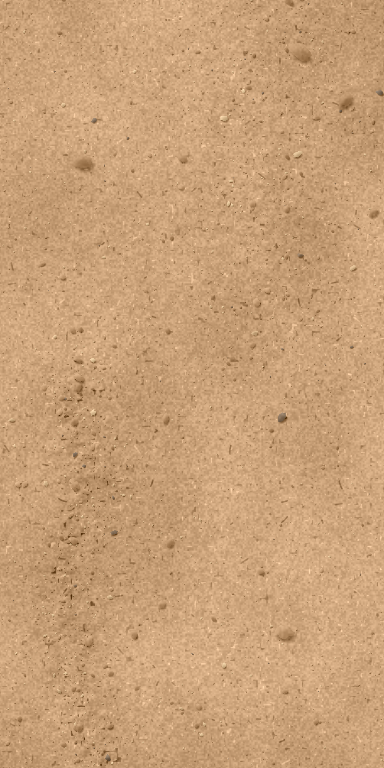
This texture is drawn by a WebGL 1 fragment shader. Its source:

```glsl
precision highp float;
// Dry sandy ground with pebbles, crumbled tracks, pale flecks and twigs, lit from the upper left.
uniform vec2 u_resolution;

#define SAND vec3(0.796, 0.637, 0.477)
#define SHADE_TINT vec3(1.04, 1.0, 0.97)
#define LIGHT vec2(-0.5, 0.86)
#define GRAIN 0.17
#define MOTTLE 0.15
#define CLOD_RELIEF 0.42
#define FINEST_CELLS 68.0
#define LAYER_RATIO 1.75
#define PEBBLE_CHANCE 0.16
#define PEBBLE_SIZE 0.21
#define TWIG_CHANCE 0.16

vec4 hash4(vec2 p) {
  vec4 q = fract(p.xyxy * vec4(0.1031, 0.1030, 0.0973, 0.1099));
  q += dot(q, q.wzxy + 33.33);
  return fract((q.xxyz + q.yzzw) * q.zywx);
}

float noise(vec2 p) {
  vec2 i = floor(p), f = fract(p);
  f = f * f * (3.0 - 2.0 * f);
  float low = mix(hash4(i).x, hash4(i + vec2(1.0, 0.0)).x, f.x);
  float high = mix(hash4(i + vec2(0.0, 1.0)).x, hash4(i + 1.0).x, f.x);
  return mix(low, high, f.y);
}

float fbm(vec2 p) {
  float sum = 0.0, weight = 0.5;
  for (int i = 0; i < 4; i++) {
    sum += weight * noise(p);
    p = mat2(1.6, 1.2, -1.2, 1.6) * p + 17.3;
    weight *= 0.5;
  }
  return sum;
}

vec2 rotate(vec2 p, float angle) {
  float c = cos(angle), s = sin(angle);
  return vec2(c * p.x - s * p.y, s * p.x + c * p.y);
}

// Crumbly track at the lower left (x) and a looser one at the upper right (y)
vec2 tracks(vec2 p) {
  float wobble = 0.08 * (noise(vec2(p.y * 4.0, 3.0)) - 0.5);
  float left = (p.x - 0.22 - wobble) / 0.075;
  float right = (p.x - 0.68 - wobble) / 0.15;
  return vec2(exp(-left * left) * (1.0 - smoothstep(0.9, 1.2, p.y)),
              exp(-right * right) * smoothstep(0.8, 1.35, p.y));
}

// One jittered pebble per chosen cell, with a soft shadow
void addPebbles(inout vec3 color, vec2 p, float cells, float seed) {
  vec2 id = floor(p * cells);
  vec4 place = hash4(id + seed), form = hash4(id + seed + 57.0);
  vec2 track = tracks((id + 0.5) / cells);
  float density = 0.5 + 3.0 * track.x + 1.0 * track.y;
  if (place.x > PEBBLE_CHANCE * density) return;

  float radius = PEBBLE_SIZE * mix(0.4, 1.0, form.x * form.x);
  vec2 d = (fract(p * cells) - mix(vec2(0.32), vec2(0.68), place.yz)) / radius;
  vec2 stretch = vec2(1.0, mix(1.1, 1.9, form.z));
  vec2 q = rotate(d, form.y * 6.283) * stretch;
  vec2 shadow = rotate(d + LIGHT * 0.5, form.y * 6.283) * stretch;
  float body = length(q) + 0.7 * (noise(q * 1.8 + id * 7.0) - 0.5);
  float soft = 0.6 * cells / (radius * u_resolution.x);
  float cover = 1.0 - smoothstep(1.0 - soft, 1.0 + soft, body);
  color -= 0.25 * SHADE_TINT * (1.0 - smoothstep(0.5, 1.3, length(shadow)));

  // Most stones are sand coloured, some flecks pale, a few gray
  float pale = step(mix(0.85, 0.68, step(30.0, cells)), place.w);
  float gray = 1.0 - step(0.05, place.w);
  vec3 stone = SAND - 0.10 + 0.10 * form.w;
  stone = mix(stone, vec3(0.89, 0.77, 0.60), pale);
  stone = mix(stone, vec3(0.50, 0.42, 0.34), gray);
  stone += 0.14 * clamp(dot(d, LIGHT), -1.3, 0.7) + 0.09 * (noise(p * 170.0) - 0.5);
  color = mix(color, stone, cover * mix(0.6, 1.0, form.w));
}

// Short thin twigs, mostly dark and faint
void addTwigs(inout vec3 color, vec2 p, float cells) {
  vec2 id = floor(p * cells);
  vec4 place = hash4(id + 211.0), form = hash4(id + 307.0);
  vec2 d = (fract(p * cells) - mix(vec2(0.3), vec2(0.7), place.yz)) / cells;
  d = rotate(d, form.x * 6.283);
  d.y += 18.0 * (form.y - 0.5) * d.x * d.x;
  float reach = mix(0.002, 0.011, form.z * form.z);
  float dist = length(vec2(max(abs(d.x) - reach, 0.0), d.y));
  float stroke = 1.0 - smoothstep(0.0004, 0.0004 + 1.2 / u_resolution.x, dist);
  float tone = mix(mix(-0.22, -0.10, form.y), 0.10, step(0.7, form.w));
  color += tone * SHADE_TINT * stroke * step(place.x, TWIG_CHANCE);
}

void main() {
  vec2 p = gl_FragCoord.xy / u_resolution.x;
  vec2 track = tracks(p);
  float rough = 0.2 + 0.9 * track.x + 0.35 * track.y;

  // Broad mottling and sharp sand grain
  float shade = MOTTLE * (fbm(p * vec2(5.0, 3.5)) - 0.47);
  shade += GRAIN * (0.7 * noise(p * 227.0) + 0.3 * noise(p * 121.0 + 40.0) - 0.5);
  shade -= 0.02 * track.x + 0.02 * track.y;

  // Embossed clods, strongest along the tracks
  float relief = fbm(p * 30.0) - fbm((p + LIGHT * 0.007) * 30.0);
  shade += CLOD_RELIEF * relief * rough;

  // Scattered dark pits and pale grains
  float speck = noise(p * 118.0 + 90.0);
  shade -= 0.20 * smoothstep(0.84, 0.98, speck) * (0.5 + rough);
  shade += 0.12 * (1.0 - smoothstep(0.02, 0.12, speck));
  vec3 color = SAND + shade * SHADE_TINT;

  // Litter from twigs and tiny crumbs up to stones
  addTwigs(color, p, 21.0);
  float cells = FINEST_CELLS;
  for (int i = 0; i < 5; i++) {
    addPebbles(color, p, cells, 13.0 + 29.0 * float(i));
    cells /= LAYER_RATIO;
  }
  gl_FragColor = vec4(clamp(color, 0.0, 1.0), 1.0);
}
```
